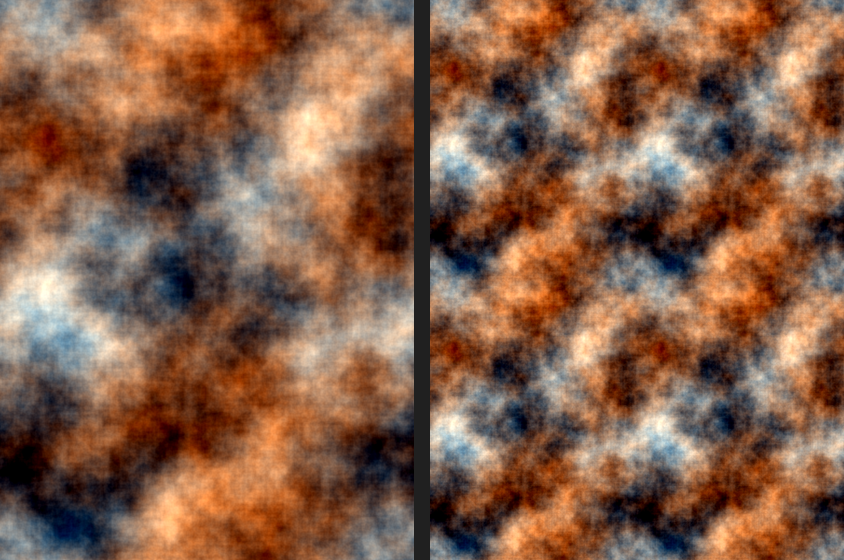
Left: one tile. Right: repeated 2 by 2.
Write a WebGL 1 fragment shader that draws this texture.

```glsl
precision highp float;
// Seamless cloudy mottle of cream, rust, teal and black with fine woven grain.

#define MEAN_COLOR vec3(0.525, 0.375, 0.287)
#define LIGHT_AXIS vec3(0.225, 0.200, 0.160)
#define WARM_AXIS vec3(0.105, -0.012, -0.090)
#define LIGHT_CELLS vec2(3.0, 4.0)
#define WARM_CELLS vec2(2.0, 3.0)
#define OCTAVES 7
#define ROUGHNESS 0.62
#define CONTRAST 3.3
#define STREAKS 0.16

uniform vec2 u_resolution;

// Random unit gradient for a lattice cell
vec2 cellGradient(vec2 cell, float seed) {
  vec3 p = fract(vec3(cell.xyx + seed * 7.13) * vec3(0.1031, 0.1030, 0.0973));
  p += dot(p, p.yzx + 33.33);
  float angle = 6.28318 * fract((p.x + p.y) * p.z);
  return vec2(cos(angle), sin(angle));
}

// Gradient noise that wraps after a whole number of cells
float wrappedNoise(vec2 uv, vec2 cells, float seed) {
  vec2 p = uv * cells + fract(seed * vec2(0.618, 0.755));
  vec2 i = floor(p);
  vec2 f = p - i;
  vec2 low = mod(i, cells);
  vec2 high = mod(i + 1.0, cells);
  vec2 blend = f * f * f * (f * (f * 6.0 - 15.0) + 10.0);
  float a = dot(cellGradient(low, seed), f);
  float b = dot(cellGradient(vec2(high.x, low.y), seed), f - vec2(1.0, 0.0));
  float c = dot(cellGradient(vec2(low.x, high.y), seed), f - vec2(0.0, 1.0));
  float d = dot(cellGradient(high, seed), f - 1.0);
  return mix(mix(a, b, blend.x), mix(c, d, blend.x), blend.y);
}

// Sum of octaves, from broad clouds down to grain
float clouds(vec2 uv, vec2 cells, float seed) {
  float sum = 0.0;
  float amplitude = CONTRAST;
  for (int i = 0; i < OCTAVES; i++) {
    sum += amplitude * wrappedNoise(uv, cells, seed + float(i) * 3.0);
    cells *= 2.0;
    amplitude *= ROUGHNESS;
  }
  return sum;
}

void main() {
  vec2 uv = gl_FragCoord.xy / u_resolution;

  // Brightness and warmth vary independently
  float light = clouds(uv, LIGHT_CELLS, 5.0);
  float warmth = clouds(uv, WARM_CELLS, 41.0);

  // Faint horizontal and vertical threads
  light += STREAKS * wrappedNoise(uv, vec2(6.0, 180.0), 83.0);
  light += STREAKS * wrappedNoise(uv, vec2(130.0, 8.0), 97.0);

  vec3 color = MEAN_COLOR + LIGHT_AXIS * light + WARM_AXIS * warmth;
  gl_FragColor = vec4(clamp(color, 0.0, 1.0), 1.0);
}
```
